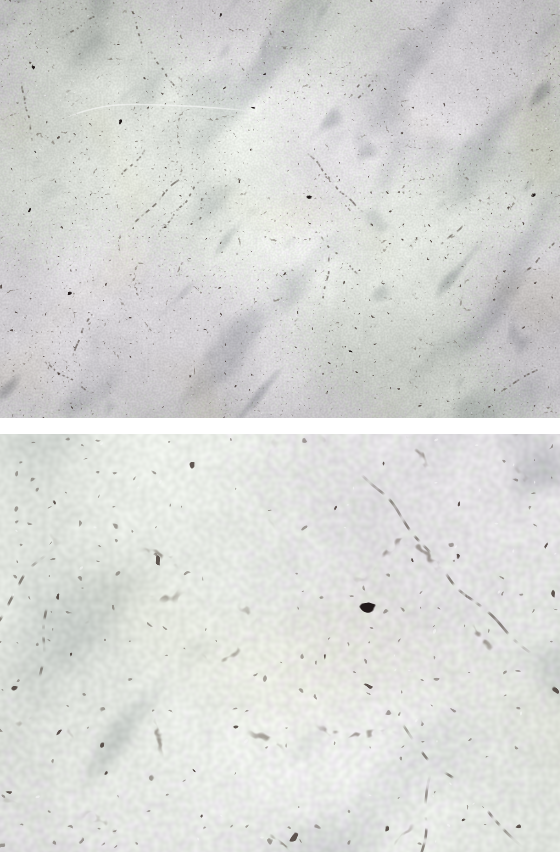
Top, the full canvas; bottom, a detail of the centre.
This texture is drawn by a WebGL 1 fragment shader. Its source:

```glsl
precision highp float;
// Weathered pale marble: a bright cloudy slab that dims towards its edges,
// with slanted grey smudges, scattered dark specks, broken hairlines and
// a fine crystalline grain, all built from gradient noise and hashed cells.
uniform vec2 u_resolution;

vec2 hash2(vec2 p) {
  vec3 q = fract(p.xyx * vec3(0.1031, 0.1030, 0.0973));
  q += dot(q, q.yzx + 33.33);
  return fract((q.xx + q.yz) * q.zy);
}

float cornerSlope(vec2 cell, vec2 corner, vec2 f) {
  float angle = 6.2832 * hash2(cell + corner).x;
  return dot(vec2(cos(angle), sin(angle)), f - corner);
}

// Gradient noise, roughly -0.7 to 0.7
float noise(vec2 p) {
  vec2 cell = floor(p), f = fract(p);
  vec2 w = f * f * f * (f * (f * 6.0 - 15.0) + 10.0);
  float bottom = mix(cornerSlope(cell, vec2(0, 0), f), cornerSlope(cell, vec2(1, 0), f), w.x);
  float top = mix(cornerSlope(cell, vec2(0, 1), f), cornerSlope(cell, vec2(1, 1), f), w.x);
  return mix(bottom, top, w.y);
}

float fbm(vec2 p) {
  float sum = 0.0, gain = 0.6;
  for (int i = 0; i < 4; i++) {
    sum += gain * noise(p);
    p = mat2(1.6, 1.2, -1.2, 1.6) * p + 17.3;
    gain *= 0.5;
  }
  return sum;
}

// One randomly turned, slightly oblong speck in a share of the cells
float specks(vec2 p, float cells, float share, float radius, float pixel) {
  vec2 id = floor(p * cells), shape = hash2(id + 71.0);
  vec2 d = (fract(p * cells) - 0.25 - 0.5 * hash2(id)) / cells;
  float c = cos(6.28 * shape.x), s = sin(6.28 * shape.x);
  d = mat2(c, s, -s, c) * d * vec2(0.8, 1.4);
  float r = radius * mix(0.4, 1.0, shape.y * shape.y);
  float density = share * (1.0 + 2.0 * noise(id / cells * 4.0));
  float present = step(1.0 - density, hash2(id + 19.0).x);
  return present * (1.0 - smoothstep(r - 0.7 * pixel, r + 0.7 * pixel, length(d)));
}

// Long thin scratches, mostly steep, broken into dots
float hairlines(vec2 p, float aspect, float pixel) {
  float cover = 0.0;
  for (int i = 0; i < 18; i++) {
    float k = float(i);
    vec2 shape = hash2(vec2(k, 8.0));
    vec2 rel = p - hash2(vec2(k, 3.0)) * vec2(aspect, 1.0);
    float angle = 1.65 + 2.2 * (shape.x - 0.5);
    vec2 dir = vec2(cos(angle), sin(angle));
    float along = dot(rel, dir), across = dot(rel, vec2(-dir.y, dir.x));
    across += (shape.y - 0.5) * along * along + 0.008 * noise(vec2(along * 22.0, k * 5.3));
    float reach = mix(0.03, 0.12, shape.y);
    float stroke = 1.0 - smoothstep(0.0005, 0.0005 + 1.3 * pixel, abs(across));
    stroke *= 1.0 - smoothstep(0.6 * reach, reach, abs(along));
    cover = max(cover, stroke * smoothstep(-0.1, 0.3, noise(vec2(along * 110.0, k * 7.3))));
  }
  return cover;
}

void main() {
  float pixel = 1.0 / u_resolution.y;
  vec2 p = gl_FragCoord.xy * pixel;
  vec2 uv = gl_FragCoord.xy / u_resolution;

  // Cloudy body, brightest near the middle
  float edge = smoothstep(0.15, 1.0, length((uv - vec2(0.47, 0.52)) * vec2(1.5, 1.6)));
  float tone = 0.908 - 0.14 * edge + 0.12 * fbm(p * 3.2 + 4.0);
  tone += 0.025 * noise(p * 45.0) + 0.055 * noise(p * 190.0);

  // Greenish and mauve hues, with faint warm stains
  float hue = noise(p * 2.3 + 31.0) + 0.25 * (edge - 0.5) + 0.5 * noise(p * 120.0 + 9.0);
  vec3 green = vec3(-0.003, 0.012, -0.012), mauve = vec3(0.004, -0.006, 0.009);
  vec3 color = vec3(tone) + mix(green, mauve, smoothstep(-0.15, 0.25, hue));
  color -= vec3(0.010, 0.014, 0.035) * smoothstep(0.15, 0.5, noise(p * 5.0 + 52.0));

  // Grey smudges drawn out along the rising diagonal
  vec2 slant = vec2(dot(p, vec2(0.64, 0.77)), dot(p, vec2(-0.77, 0.64)));
  float broad = noise(slant * vec2(3.0, 7.5) + 12.0) + 0.3 * noise(slant * vec2(9.0, 18.0));
  vec2 fromUpper = slant - vec2(1.05, 0.08);
  broad += 0.35 * exp(-dot(fromUpper * fromUpper, vec2(30.0, 160.0)));
  float streak = noise(slant * vec2(8.0, 17.0) + 63.0);
  color -= vec3(0.115, 0.107, 0.100) * smoothstep(0.12, 0.65, broad);
  color -= vec3(0.16, 0.15, 0.14) * smoothstep(0.34, 0.66, streak);

  // Short wandering veins
  vec2 ragged = p + 0.003 * vec2(noise(p * 150.0), noise(p * 150.0 + 40.0));
  float vein = 1.0 - smoothstep(0.006, 0.045, abs(noise(ragged * 14.0 + 5.0)));
  vein *= smoothstep(0.12, 0.38, noise(p * 20.0 + 27.0)) * smoothstep(-0.1, 0.3, noise(p * 130.0));
  color = mix(color, vec3(0.42, 0.38, 0.34), 0.55 * vein);

  // Hairlines and three sizes of specks
  float hairs = hairlines(p, u_resolution.x * pixel, pixel);
  color = mix(color, vec3(0.30, 0.26, 0.23), 0.6 * hairs);
  color = mix(color, vec3(0.36, 0.32, 0.29), 0.5 * specks(ragged, 75.0, 0.24, 0.0018, pixel));
  color = mix(color, vec3(0.24, 0.19, 0.17), 0.8 * specks(ragged + 2.7, 28.0, 0.2, 0.0030, pixel));
  color = mix(color, vec3(0.13, 0.10, 0.10), specks(ragged + 6.1, 9.0, 0.2, 0.0058, pixel));

  // White glints and one pale arched scratch
  float glint = specks(p + 3.3, 60.0, 0.06, 0.0016, pixel);
  float x = p.x - 0.31;
  float rise = p.y - 0.75 + x * x * mix(1.36, 0.19, step(0.0, x));
  float arc = 1.0 - smoothstep(0.0004, 0.0004 + 1.2 * pixel, abs(rise));
  arc *= smoothstep(-0.16, -0.12, x) * (1.0 - smoothstep(0.22, 0.31, x));
  color = mix(color, vec3(0.97), 0.6 * max(glint, arc));
  gl_FragColor = vec4(clamp(color, 0.0, 1.0), 1.0);
}
```
